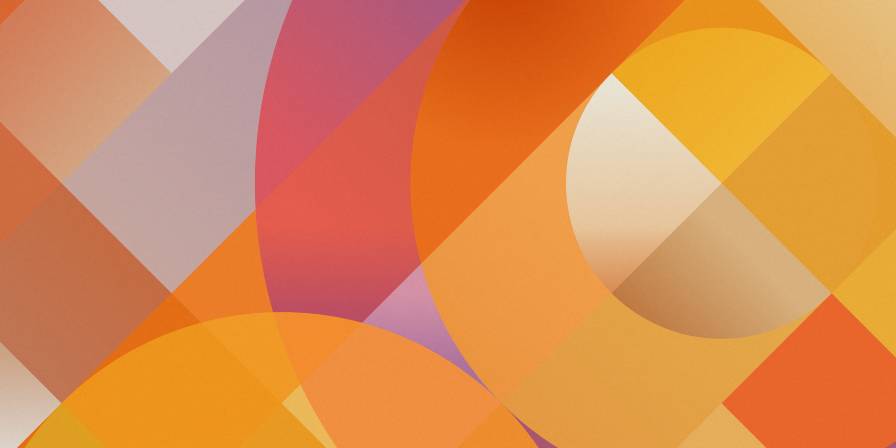
This background is drawn by a WebGL 1 fragment shader. Its source:

```glsl
precision highp float;
uniform vec2 u_resolution;

#define HUB vec2(1.6107, 0.591)
#define TILE 0.4911
#define LOWER_HUB vec2(0.0, -4.0)
#define EDGE_SOFTNESS 0.8
#define GRAIN 0.012
#define GRAIN_CELLS 256.0

// Antialiased step in lattice units
float past(float x, float at) {
  float w = EDGE_SOFTNESS / (TILE * u_resolution.y);
  return smoothstep(-w, w, x - at);
}

vec3 ramp(vec3 a, vec3 b, float from, float to, float x) {
  return mix(a, b, clamp((x - from) / (to - from), 0.0, 1.0));
}

float hash(vec2 p) {
  vec3 q = fract(vec3(p.xyx) * 0.1031);
  q += dot(q, q.yzx + 33.33);
  return fract((q.x + q.y) * q.z);
}

// In every layer c.x crosses the rising diagonals, c.y the falling ones

vec3 backdrop(vec2 c) {
  vec3 rust = vec3(0.81, 0.42, 0.25);
  vec3 sand = ramp(vec3(0.82, 0.48, 0.34), vec3(0.83, 0.64, 0.50), -4.0, -3.0, c.x);
  vec3 pearl = vec3(0.83, 0.77, 0.76);
  vec3 clay = ramp(vec3(0.75, 0.46, 0.33), vec3(0.77, 0.42, 0.26), -4.0, -3.0, c.y);
  vec3 mauve = ramp(vec3(0.77, 0.65, 0.62), vec3(0.71, 0.59, 0.64), -3.0, -1.0, c.y);
  vec3 linen = ramp(vec3(0.79, 0.63, 0.51), vec3(0.86, 0.82, 0.78), 1.5, 2.4, c.x - c.y);
  vec3 amber = mix(vec3(0.89, 0.43, 0.08), vec3(0.92, 0.49, 0.16), past(c.y, -3.0));

  vec3 upper = mix(mix(rust, sand, past(c.y, -3.0)), pearl, past(c.y, -2.0));
  vec3 middle = mix(mix(linen, clay, past(c.y, -4.0)), mauve, past(c.y, -3.0));
  vec3 col = mix(vec3(0.85, 0.40, 0.19), upper, past(c.x, -4.0));
  col = mix(col, middle, past(c.x, -3.0));
  return mix(col, amber, past(c.x, -2.0));
}

vec3 outerRing(vec2 c) {
  float drop = c.x - c.y;
  vec3 magenta = ramp(vec3(0.85, 0.34, 0.37), vec3(0.68, 0.35, 0.49), -1.8, -0.5, c.y);
  vec3 coral = ramp(vec3(0.89, 0.36, 0.30), vec3(0.81, 0.35, 0.27), -2.0, -0.6, c.y);
  coral = ramp(coral, vec3(0.72, 0.30, 0.39), 0.4, 1.25, drop);
  vec3 orchid = ramp(vec3(0.83, 0.57, 0.65), vec3(0.67, 0.44, 0.61), 1.0, 1.7, drop);

  vec3 col = mix(magenta, coral, past(c.x, -2.0));
  col = mix(col, orchid, past(c.x, -1.0));
  return mix(col, vec3(0.66, 0.34, 0.44), past(c.x, 0.0));
}

vec3 largeDisc(vec2 c) {
  vec3 ember = ramp(vec3(0.78, 0.26, 0.02), vec3(0.91, 0.43, 0.11), 0.1, 1.2,
                    distance(c, vec2(-2.0, 0.0)));
  vec3 apricot = ramp(vec3(0.92, 0.58, 0.25), vec3(0.94, 0.62, 0.29), -2.0, -0.8, c.y);
  vec3 ochre = ramp(vec3(0.89, 0.60, 0.26), vec3(0.89, 0.66, 0.28), -2.0, -0.3, c.y);
  vec3 vermilion = mix(vec3(0.90, 0.68, 0.35), vec3(0.91, 0.40, 0.17), past(c.y, -1.0));
  float right = past(c.y, 0.0);

  vec3 col = mix(ember, mix(apricot, vec3(0.91, 0.57, 0.11), right), past(c.x, -1.0));
  col = mix(col, mix(ochre, vec3(0.89, 0.61, 0.18), right), past(c.x, 0.0));
  col = mix(col, mix(vermilion, vec3(0.91, 0.67, 0.21), right), past(c.x, 1.0));
  vec3 wheat = ramp(vec3(0.90, 0.70, 0.40), vec3(0.90, 0.75, 0.50), 1.0, 1.6, c.y);
  return mix(col, wheat, past(c.y, 1.0));
}

vec3 smallDisc(vec2 c) {
  float drop = c.x - c.y;
  vec3 cream = ramp(vec3(0.91, 0.89, 0.83), vec3(0.90, 0.76, 0.59), -0.9, 0.5, drop);
  cream = ramp(cream, vec3(0.84, 0.49, 0.25), 0.4, 1.15, drop);
  vec3 tan_ = ramp(vec3(0.84, 0.69, 0.49), vec3(0.74, 0.46, 0.24), 0.2, 1.05, -c.y);
  vec3 yellow = ramp(vec3(0.93, 0.66, 0.13), vec3(0.94, 0.72, 0.21), -0.9, 0.2, c.x);
  vec3 honey = vec3(0.89, 0.62, 0.20);
  float low = past(c.x, 0.0);
  return mix(mix(cream, tan_, low), mix(yellow, honey, low), past(c.y, 0.0));
}

vec3 lowerDisc(vec2 c, float inRing) {
  float right = past(c.y, -3.0);
  vec3 gold = mix(vec3(0.87, 0.62, 0.13), vec3(0.93, 0.58, 0.11), past(c.y, -4.0));
  vec3 glow = mix(vec3(0.94, 0.60, 0.15), vec3(0.95, 0.55, 0.18), inRing);
  vec3 peach = mix(vec3(0.92, 0.72, 0.35), vec3(0.94, 0.56, 0.25), inRing);

  vec3 col = mix(vec3(0.86, 0.72, 0.38), mix(gold, glow, right), past(c.x, -2.0));
  col = mix(col, mix(vec3(0.91, 0.60, 0.13), peach, right), past(c.x, -1.0));
  return mix(col, vec3(0.93, 0.55, 0.18), past(c.x, 0.0));
}

void main() {
  vec2 p = gl_FragCoord.xy / u_resolution.y;
  vec2 d = p - HUB;
  vec2 c = vec2(d.x - d.y, d.x + d.y) / TILE; // diagonal lattice
  float radius = length(c);

  // Stack the layers from back to front
  float inRing = 1.0 - past(radius, 3.0);
  vec3 col = mix(backdrop(c), outerRing(c), inRing);
  col = mix(lowerDisc(c, inRing), col, past(distance(c, LOWER_HUB), 2.0));
  col = mix(largeDisc(c), col, past(radius, 2.0));
  col = mix(smallDisc(c), col, past(radius, 1.0));

  // Fine paper grain
  col += GRAIN * (hash(floor(p * GRAIN_CELLS)) - 0.5);
  gl_FragColor = vec4(col, 1.0);
}
```
